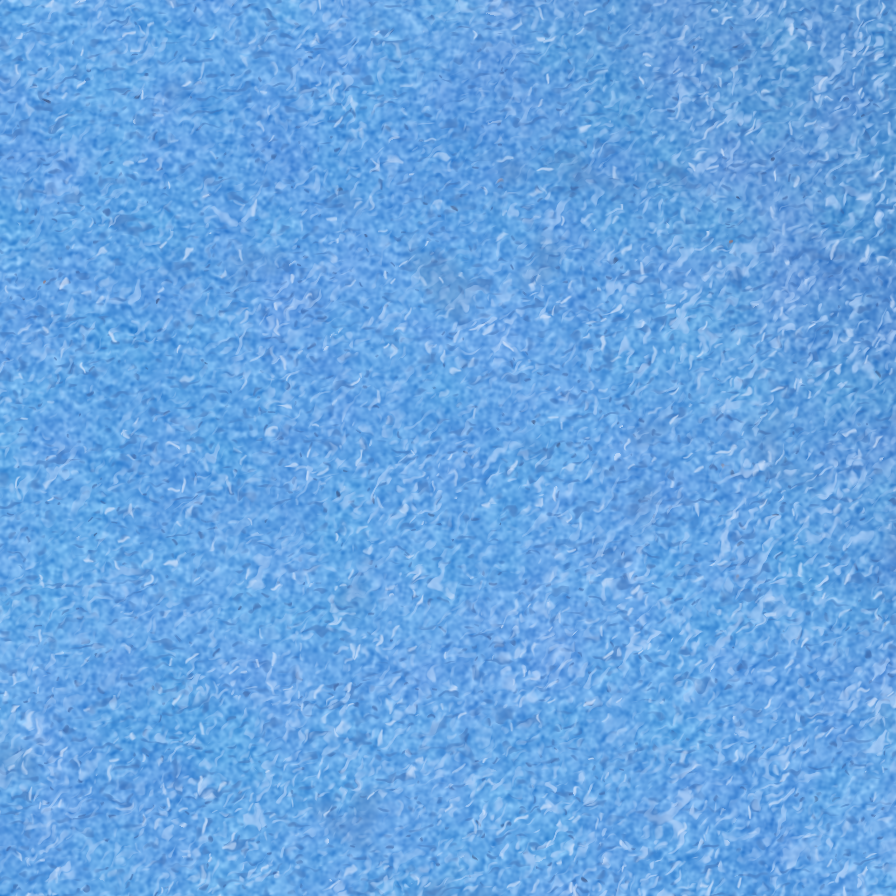
Reproduce this texture procedurally as a WebGL 1 fragment shader.

```glsl
precision highp float;
// Rough blue painted plaster with pale slanted chips, fine grain and dark pits.
uniform vec2 u_resolution;

float hash(vec2 p) {
  vec3 q = fract(vec3(p.xyx) * 0.1031);
  q += dot(q, q.yzx + 33.33);
  return fract((q.x + q.y) * q.z);
}

float noise(vec2 p) {
  vec2 i = floor(p);
  vec2 f = fract(p);
  f = f * f * (3.0 - 2.0 * f);
  float low = mix(hash(i), hash(i + vec2(1.0, 0.0)), f.x);
  float high = mix(hash(i + vec2(0.0, 1.0)), hash(i + 1.0), f.x);
  return mix(low, high, f.y);
}

float fbm(vec2 p) {
  float sum = 0.0;
  float weight = 0.5;
  for (int i = 0; i < 4; i++) {
    sum += weight * noise(p);
    p = mat2(1.6, 1.2, -1.2, 1.6) * p + 7.3;
    weight *= 0.5;
  }
  return sum / 0.9375;
}

vec2 rotate(vec2 p, float angle) {
  float c = cos(angle);
  float s = sin(angle);
  return vec2(c * p.x + s * p.y, c * p.y - s * p.x);
}

// Side-lit ridges running along the given angle.
float relief(vec2 p, float angle, vec2 scale) {
  vec2 q = rotate(p, angle) * scale;
  return noise(q) - noise(q + vec2(0.25, 0.8));
}

// Ragged slivers: peaks of stretched noise along the given angle.
float slivers(vec2 p, float angle, vec2 scale, float threshold, float seed) {
  float peak = noise(rotate(p, angle) * scale + seed);
  return smoothstep(threshold, threshold + 0.28, peak);
}

// Scattered tapered strokes; halfSize is length and width in canvas units.
float flecks(vec2 p, float cells, float density, vec2 halfSize,
             float angle, float spread, float seed) {
  vec2 home = floor(p * cells);
  float soft = max(0.002, 1.0 / u_resolution.y);
  float cover = 0.0;
  for (int y = -1; y <= 1; y++) {
    for (int x = -1; x <= 1; x++) {
      vec2 id = home + vec2(float(x), float(y));
      vec2 key = id + seed;
      vec2 jitter = vec2(hash(key + 11.7), hash(key + 47.1));
      float turn = angle + (hash(key + 83.9) - 0.5) * spread;
      float size = mix(0.45, 1.0, hash(key + 29.3));
      vec2 d = rotate(p - (id + jitter) / cells, turn);
      float taper = clamp(1.0 - abs(d.x) / (halfSize.x * size), 0.0, 1.0);
      float width = halfSize.y * size * sqrt(taper);
      float body = 1.0 - smoothstep(width - soft * 0.5, width + soft, abs(d.y));
      float strength = mix(0.3, 1.0, hash(key + 61.3));
      float present = step(hash(key + 97.7), density);
      cover = max(cover, body * smoothstep(0.0, 0.4, taper) * strength * present);
    }
  }
  return cover;
}

void main() {
  vec2 uv = gl_FragCoord.xy / min(u_resolution.x, u_resolution.y);
  vec2 wide = vec2(noise(uv * 40.0), noise(uv * 40.0 + 31.7)) - 0.5;
  vec2 tight = vec2(noise(uv * 130.0 + 5.0), noise(uv * 130.0 + 71.3)) - 0.5;
  vec2 p = uv + wide * 0.010 + tight * 0.006;

  // Slanted relief grows towards the lower right, flat creases the upper left.
  float slant = smoothstep(0.2, 1.4, uv.x + 0.8 * (1.0 - uv.y));
  float clump = smoothstep(0.3, 0.7, fbm(uv * 17.0 + 4.0));
  float broad = fbm(uv * 6.0) - 0.5;
  float hue = fbm(uv * 16.0 + 53.0) - 0.5;
  float ridges = mix(relief(p, 0.0, vec2(70.0, 150.0)),
                     relief(p, 0.95, vec2(70.0, 140.0)), slant);
  float grain = noise(uv * 190.0 + 17.0) + noise(rotate(uv, 0.6) * 250.0) - 1.0;
  float tone = 0.8 * broad + 1.25 * ridges + 1.3 * grain;

  // Blue paint, drifting between cyan and violet.
  vec3 color = vec3(0.384, 0.642, 0.898) + tone * vec3(0.108, 0.085, 0.050);
  color += hue * vec3(-0.05, 0.04, 0.0);
  float corner = smoothstep(0.85, 1.4, uv.x * 0.9 + uv.y * 0.6);
  color -= corner * vec3(0.02, 0.05, 0.06);

  // Faint grey stains.
  float stain = smoothstep(0.70, 0.84, fbm(uv * 10.0 + 91.0));
  color = mix(color, vec3(0.35, 0.53, 0.75), 0.4 * stain);

  // Dark pits and creases.
  float creases = slivers(p, 0.1, vec2(80.0, 170.0), 0.70, 140.0);
  float pits = flecks(p, 64.0, 0.24, vec2(0.005, 0.0015), 0.2, 2.4, 300.0);
  float specks = flecks(p, 30.0, 0.07, vec2(0.004, 0.0018), 0.5, 3.0, 500.0);
  color = mix(color, vec3(0.27, 0.46, 0.72), 0.55 * creases);
  color = mix(color, vec3(0.25, 0.40, 0.64), 0.65 * pits);
  color = mix(color, vec3(0.22, 0.30, 0.47), 0.7 * specks);

  // Pale chips and glints.
  float amount = mix(0.45, 1.0, clump) * mix(0.65, 1.0, slant);
  float spread = mix(2.4, 1.2, slant);
  float steep = slivers(p, 1.0, vec2(85.0, 175.0), 0.65, 20.0);
  float shallow = slivers(p, 0.4, vec2(85.0, 180.0), 0.71, 60.0);
  float chips = flecks(p, 48.0, 0.65 * amount, vec2(0.010, 0.0019), 0.98, spread, 100.0);
  color = mix(color, vec3(0.71, 0.83, 0.98), 0.75 * amount * max(steep, shallow));
  color = mix(color, vec3(0.82, 0.89, 0.99), 0.75 * chips);

  // Rare rust grains.
  float rust = flecks(p, 14.0, 0.03, vec2(0.004, 0.002), 0.4, 3.0, 700.0);
  color = mix(color, vec3(0.66, 0.44, 0.38), 0.7 * rust);

  gl_FragColor = vec4(clamp(color, 0.0, 1.0), 1.0);
}
```
